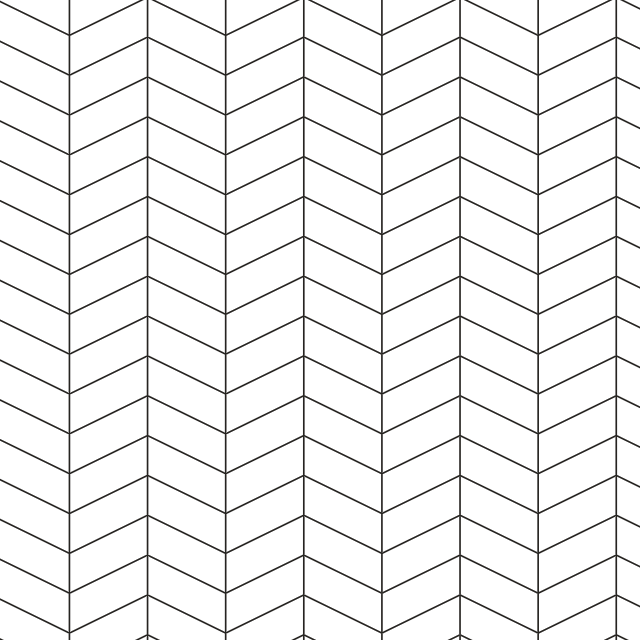
Write a three.js fragment shader that draws this pattern.

```glsl
varying vec2 vUv;

const vec3 PAPER = vec3(1.0);
const vec3 INK = vec3(0.15, 0.14, 0.13);
const vec2 CELL = vec2(0.12206, 0.06226);   // column width, chevron spacing
const vec2 VALLEY = vec2(0.1085, 0.0108);   // lowest point of one chevron
const float RISE = 0.0596;                  // height from valley to peak
const float LINE_WIDTH = 0.0026;

// Distance to the nearest of evenly spaced lines passing through zero
float repeatDistance(float position, float spacing) {
  return abs(mod(position + 0.5 * spacing, spacing) - 0.5 * spacing);
}

// Triangle wave: 0 at even numbers, 1 at odd numbers
float triangleWave(float t) {
  return abs(mod(t + 1.0, 2.0) - 1.0);
}

float strokeCoverage(float dist, float width, float pixel) {
  return clamp((0.5 * width - dist) / pixel + 0.5, 0.0, 1.0);
}

void main() {
  vec2 p = vUv - VALLEY;
  float pixel = max(fwidth(vUv.y), 1e-5);

  // Column dividers
  float divider = repeatDistance(p.x, CELL.x);

  // Stacked zigzags, measured across the slanted stroke
  float zigzag = RISE * triangleWave(p.x / CELL.x);
  float slope = RISE / CELL.x;
  float chevron = repeatDistance(p.y - zigzag, CELL.y) / sqrt(1.0 + slope * slope);

  float ink = strokeCoverage(min(divider, chevron), LINE_WIDTH, pixel);
  gl_FragColor = vec4(mix(PAPER, INK, ink), 1.0);
}
```
